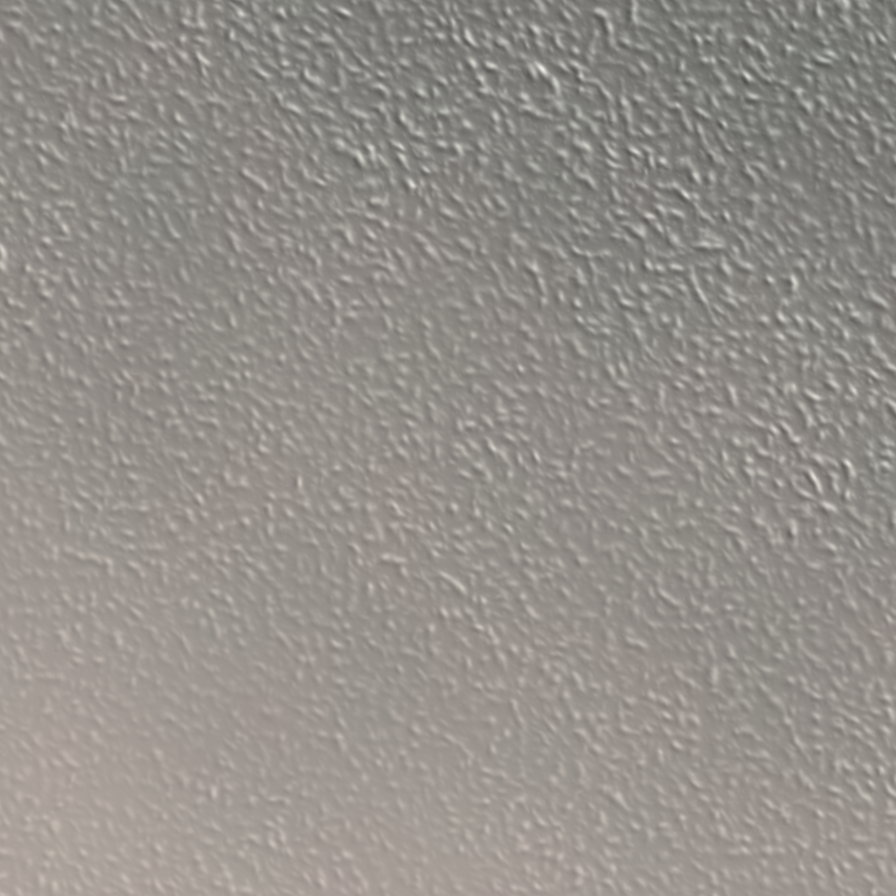
This texture is drawn by a three.js fragment shader. Its source:

```glsl
// Grey leathery plastic: slanted, embossed grains under a soft diagonal light
varying vec2 vUv;

vec2 hash2(vec2 p) {
  vec2 k = vec2(dot(p, vec2(127.1, 311.7)), dot(p, vec2(269.5, 183.3)));
  return fract(sin(k) * 43758.5);
}

// Cellular relief: each cell holds one elongated grain, lit on its
// upper right flank and shaded on its lower left one
float grains(vec2 p, float stretch) {
  vec2 cell = floor(p);
  float relief = 0.0;
  for (int j = -1; j <= 1; j++) {
    for (int i = -1; i <= 1; i++) {
      vec2 id = cell + vec2(float(i), float(j));
      vec2 shape = hash2(id + 37.0);
      vec2 look = hash2(id + 91.0);
      vec2 d = p - id - 0.1 - 0.8 * hash2(id);

      // Turn into the grain's own axes: x along it, y across it
      float angle = -0.8 + (look.x - 0.5) * 0.8;
      float c = cos(angle), s = sin(angle);
      vec2 q = vec2(c * d.x + s * d.y, c * d.y - s * d.x);
      q.y += 0.04 * sin(q.x * 5.0 + shape.y * 6.28);

      vec2 size = vec2(mix(0.22, 0.42, shape.x) * stretch, mix(0.16, 0.23, shape.y));
      vec2 lit = q / size;
      vec2 shade = (q + vec2(0.0, 0.32)) / (size * 1.15);
      float strength = mix(0.25, 1.0, look.y);
      relief += strength * (exp(-dot(lit, lit)) - 0.4 * exp(-dot(shade, shade)));
    }
  }
  return relief;
}

// Slow layered sines, about -1 to 1
float drift(vec2 p) {
  return 0.5 * sin(p.x * 5.0 + p.y * 8.0 + 1.3 * sin(p.x * 7.0 - p.y * 3.0))
       + 0.3 * sin(p.x * 13.0 - p.y * 9.0 + 2.0)
       + 0.2 * sin(p.x * 17.0 + p.y * 21.0 + 4.0);
}

void main() {
  vec2 uv = vUv;

  // Ground: cool grey at the top right to warm grey at the lower left
  float warmth = clamp(0.95 - 0.73 * uv.y - 0.31 * uv.x + 0.07 * drift(uv), 0.0, 1.0);
  vec3 coolGrey = vec3(0.468, 0.467, 0.452);
  vec3 warmGrey = vec3(0.685, 0.643, 0.617);
  vec3 color = mix(coolGrey, warmGrey, warmth);

  // Faint pink and green blotches
  color += vec3(0.005, -0.002, 0.001) * drift(uv * 2.3 + 5.0);

  // Relief: grows deeper and longer towards the top right
  float depth = smoothstep(0.1, 1.05, 0.4 * uv.x + 0.65 * uv.y);
  vec2 warped = uv + 0.002 * sin(uv.yx * vec2(67.0, 53.0) + 2.0 * sin(uv * 31.0));
  float relief = grains(warped * 52.0, mix(0.95, 1.25, depth));
  relief += 0.5 * grains(warped * 67.0 + 17.3, 1.1);
  relief += 0.15 * grains(uv * 115.0 + 41.7, 1.0);

  float contrast = mix(0.1, 0.3, depth) * (1.0 + 0.3 * drift(uv * 1.4 + 2.0));
  vec3 sheen = mix(vec3(1.0, 0.98, 0.93), vec3(0.98, 1.0, 0.97), depth);
  color += sheen * contrast * relief;

  gl_FragColor = vec4(color, 1.0);
}
```
